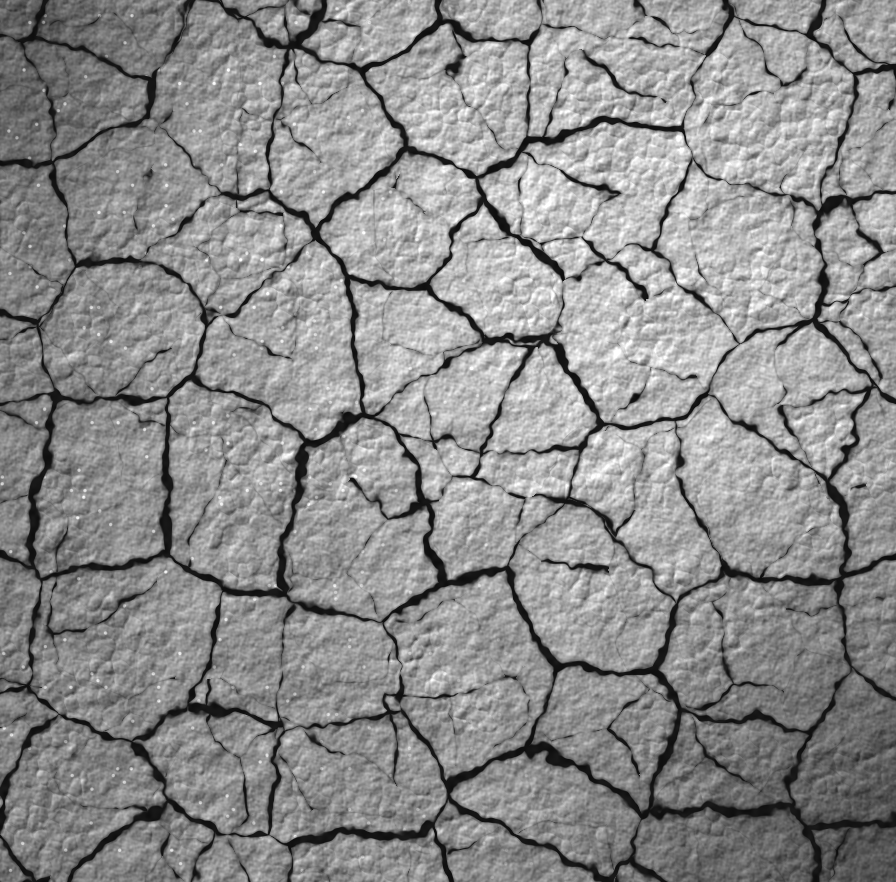
A Shadertoy shader for this texture:

```glsl
const float PLATE_SCALE = 6.6;
const float SPLIT_SCALE = 11.0;
const float PEBBLE_SCALE = 72.0;
const float GRAIN_SCALE = 46.0;
const float SPECK_SCALE = 130.0;
const vec2 PLATE_WIDTH = vec2(0.0008, 0.0042);   // half width, thinnest to widest
const vec2 SPLIT_WIDTH = vec2(-0.0045, 0.0017);  // negative values leave no crack
const float RELIEF_STEP = 0.003;
const float RELIEF_GAIN = 1.25;
const vec2 LIGHT_DIR = vec2(-0.6, 0.8);
const vec2 GLOW_CENTER = vec2(0.67, 0.69);
const vec2 GLOW_SIZE = vec2(0.42, 0.43);
const float SURFACE_GRAY = 0.54;
const float GLOW_GRAY = 0.23;
const float CRACK_GRAY = 0.05;

vec2 hash2(vec2 p) {
    vec3 q = fract(p.xyx * vec3(0.1031, 0.1030, 0.0973));
    q += dot(q, q.yzx + 33.33);
    return fract((q.xx + q.yz) * q.zy);
}

float noise(vec2 p) {
    vec2 i = floor(p), f = fract(p);
    f = f * f * (3.0 - 2.0 * f);
    float low = mix(hash2(i).x, hash2(i + vec2(1, 0)).x, f.x);
    float high = mix(hash2(i + vec2(0, 1)).x, hash2(i + vec2(1, 1)).x, f.x);
    return mix(low, high, f.y);
}

float fbm(vec2 p) {
    float sum = 0.0, amp = 0.5;
    for (int i = 0; i < 4; i++) {
        sum += amp * noise(p);
        p = mat2(1.6, 1.2, -1.2, 1.6) * p + 7.3;
        amp *= 0.58;
    }
    return sum;
}

vec2 wobble(vec2 p) {
    return vec2(noise(p), noise(p + 61.7)) - 0.5;
}

// Signed distance to cracks along Voronoi borders; each border has its own width
float crackDistance(vec2 p, float scale, vec2 widths, float seed) {
    p = p * scale + seed;
    vec2 cell = floor(p), f = fract(p), nearest = vec2(0), home = vec2(0);
    float best = 9.0;
    for (int y = -1; y <= 1; y++)
    for (int x = -1; x <= 1; x++) {
        vec2 g = vec2(x, y);
        vec2 r = g + 0.08 + 0.84 * hash2(cell + g) - f;
        if (dot(r, r) < best) { best = dot(r, r); nearest = r; home = g; }
    }
    float d = 9.0;
    for (int y = -2; y <= 2; y++)
    for (int x = -2; x <= 2; x++) {
        vec2 g = home + vec2(x, y);
        vec2 r = g + 0.08 + 0.84 * hash2(cell + g) - f;
        vec2 gap = r - nearest;
        if (dot(gap, gap) < 0.0001) continue;
        float border = dot(0.5 * (nearest + r), normalize(gap)) / scale;
        float pick = hash2(2.0 * cell + g + home + 17.0).y;
        d = min(d, border - mix(widths.x, widths.y, pick));
    }
    return d;
}

// Rounded stones of varied height
float pebbles(vec2 p) {
    vec2 cell = floor(p), f = fract(p);
    float top = 0.0;
    for (int y = -1; y <= 1; y++)
    for (int x = -1; x <= 1; x++) {
        vec2 g = vec2(x, y), h = hash2(cell + g);
        vec2 r = g + h - f;
        top = max(top, (0.4 + 0.6 * h.y) * (1.0 - dot(r, r) * (1.1 + h.x)));
    }
    return top;
}

float surfaceHeight(vec2 p) {
    float cover = smoothstep(0.25, 0.75, noise(p * 15.0));
    vec2 bent = p + 0.007 * wobble(p * 90.0);
    return fbm(p * GRAIN_SCALE) + mix(0.1, 0.42, cover) * pebbles(bent * PEBBLE_SCALE);
}

void mainImage(out vec4 fragColor, in vec2 fragCoord) {
    vec2 p = fragCoord / iResolution.y;
    float soft = max(1.0 / iResolution.y, 0.0013);

    // Jagged crack network
    vec2 bent = p + 0.035 * wobble(p * 9.0) + 0.014 * wobble(p * 34.0)
              + 0.006 * wobble(p * 110.0);
    float fray = 0.0035 * (noise(p * 75.0) - 0.5) + 0.002 * (noise(p * 190.0) - 0.5);
    float plates = crackDistance(bent, PLATE_SCALE, PLATE_WIDTH, 3.7) + fray;
    float splits = crackDistance(bent + 0.008 * wobble(p * 25.0), SPLIT_SCALE, SPLIT_WIDTH, 41.3)
                 + fray + 0.003 * (noise(p * 12.0) - 0.4);
    float d = min(plates, splits);

    // Broad uneven lighting
    vec2 q = (p - GLOW_CENTER) / GLOW_SIZE;
    float gray = SURFACE_GRAY + GLOW_GRAY * exp(-dot(q, q));
    gray -= 0.24 * smoothstep(0.55, 0.0, length(p - vec2(1.04, 0.0)));
    gray -= 0.13 * smoothstep(0.4, 0.0, length(p - vec2(0.0, 1.0)));
    gray -= 0.05 * smoothstep(0.25, 0.0, p.x);

    // Embossed grain, mottling and glints
    float relief = surfaceHeight(p) - surfaceHeight(p + LIGHT_DIR * RELIEF_STEP);
    gray *= 1.0 + RELIEF_GAIN * relief * 1.4 + 0.22 * (fbm(p * 22.0) - 0.5);
    gray += 0.08 * (noise(p * 330.0) - 0.5);
    vec2 speckCell = floor(p * SPECK_SCALE), speck = hash2(speckCell + 211.0);
    float dotDist = length(fract(p * SPECK_SCALE) - 0.3 - 0.4 * speck.yx);
    float glint = smoothstep(0.36, 0.12, dotDist) * step(0.965, speck.x);
    gray += 0.3 * glint * smoothstep(0.9, 0.1, p.x);

    // Shaded rims and dark crack floor
    gray *= 1.0 - 0.28 * smoothstep(0.005, 0.0, d);
    float solid = smoothstep(-soft, soft, d);
    gray = mix(CRACK_GRAY + 0.05 * noise(p * 160.0), gray, solid);
    fragColor = vec4(vec3(clamp(gray, 0.0, 1.0)), 1.0);
}
```
